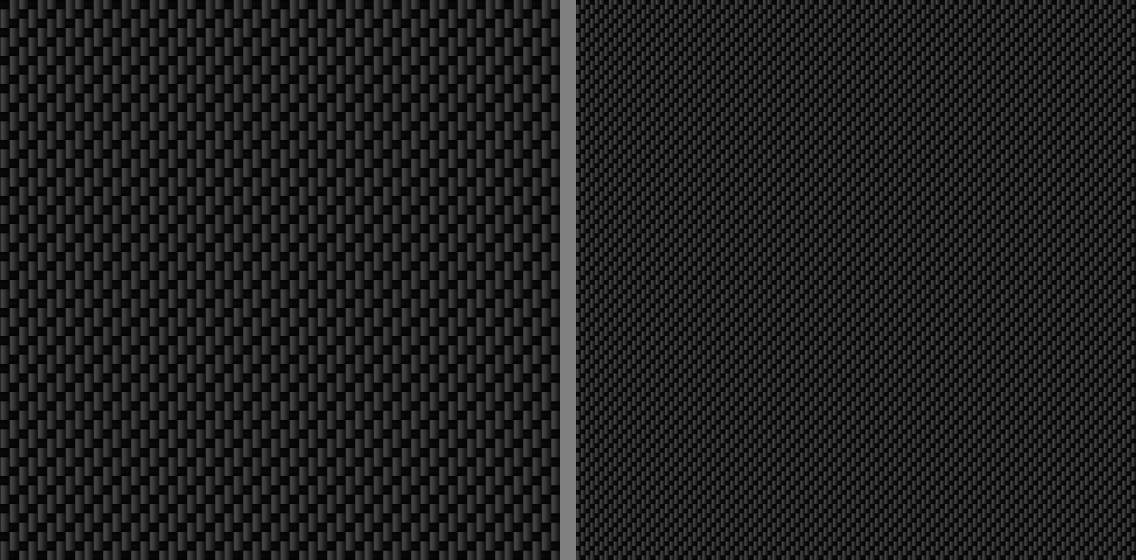
Left: one tile. Right: repeated 2 by 2.
Give the GLSL for this texture, as a three.js fragment shader.

```glsl
// Carbon twill weave: 60 columns of glossy upright strands, each two cells
// long, with one dark cell of crossing thread between them. Every column is
// shifted up by one cell, so the dark cells climb in diagonals to the right.
varying vec2 vUv;

const float CELLS = 60.0;          // cells across and down, a multiple of PERIOD
const float PERIOD = 3.0;          // strand plus gap, in cells
const float STRAND_LENGTH = 2.0;   // in cells
const float EDGE = 0.07;           // half width of the soft edges, in cells
const float FIBRES = 5.0;          // fine fibres across one strand
const float FIBRE_DEPTH = 0.015;
const float STRAND_VARIATION = 0.05;
const vec3 STRAND_LIGHT = vec3(0.267, 0.265, 0.266);
const vec3 STRAND_SHADE = vec3(0.082, 0.073, 0.073);
const vec3 GAP_DARK = vec3(0.012);
const vec3 GAP_SHEEN = vec3(0.046, 0.044, 0.044);

float hash(vec2 p) {
  p = fract(p * vec2(0.1031, 0.1137));
  p += dot(p, p.yx + 33.33);
  return fract((p.x + p.y) * p.x * 47.0);
}

// Light on the left of a strand, falling off to its right edge
vec3 strandColor(float across) {
  float shade = smoothstep(0.15, 1.05, across);
  float rim = smoothstep(0.0, 2.0 * EDGE, across);
  return mix(STRAND_SHADE, STRAND_LIGHT, (1.0 - shade) * rim);
}

// Crossing thread: a faint sheen along its middle, fading to the right
vec3 gapColor(float across, float along) {
  float sheen = sin(3.14159 * clamp(along, 0.0, 1.0));
  return mix(GAP_DARK, GAP_SHEEN, sheen * sheen * (1.0 - 0.7 * across));
}

void main() {
  vec2 grid = vUv * CELLS;
  float column = floor(grid.x);
  float across = fract(grid.x);

  // Height above the foot of the strand, centred on the strand for wrapping
  float margin = 0.5 * (PERIOD - STRAND_LENGTH);
  float shifted = grid.y - column + margin;
  float along = mod(shifted, PERIOD) - margin;
  float inside = 0.5 * STRAND_LENGTH - abs(along - 0.5 * STRAND_LENGTH);
  float strandMask = smoothstep(-EDGE, EDGE, inside);

  // Slight brightness change per strand, with an index that wraps
  float strandIndex = mod(floor(shifted / PERIOD), CELLS / PERIOD);
  float variation = hash(vec2(mod(column, CELLS), strandIndex)) - 0.5;
  float fibres = sin(6.28318 * FIBRES * across);
  float gain = 1.0 + STRAND_VARIATION * variation + FIBRE_DEPTH * fibres;

  vec3 strand = strandColor(across) * gain;
  vec3 gap = gapColor(across, mod(along - STRAND_LENGTH, PERIOD));
  gl_FragColor = vec4(mix(gap, strand, strandMask), 1.0);
}
```
